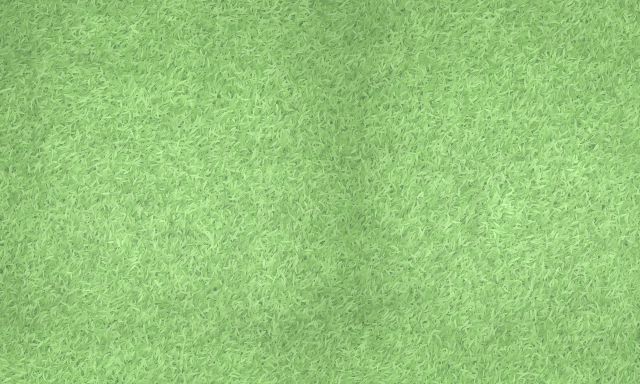
Reproduce this texture procedurally as a Shadertoy shader.

```glsl
// Short, pale green turf seen from above, under soft uneven light.
// Layers of jittered, tapered blades are stacked from dark roots to light tips,
// then shaded by broad panels whose edges fall off into shade.

const int LAYERS = 8;
const float CELL = 0.0135;          // blade spacing, in canvas heights
const vec3 ROOT = vec3(0.40, 0.56, 0.35);
const vec3 LEAF = vec3(0.56, 0.78, 0.435);
const vec3 TIP = vec3(0.71, 0.89, 0.59);
const vec3 DRY = vec3(0.61, 0.77, 0.52);

float hash(vec2 p) {
    vec3 q = fract(vec3(p.xyx) * 0.1031);
    q += dot(q, q.yzx + 33.33);
    return fract((q.x + q.y) * q.z);
}

float valueNoise(vec2 p) {
    vec2 cell = floor(p), f = fract(p);
    f = f * f * (3.0 - 2.0 * f);
    float low = mix(hash(cell), hash(cell + vec2(1.0, 0.0)), f.x);
    float high = mix(hash(cell + vec2(0.0, 1.0)), hash(cell + 1.0), f.x);
    return mix(low, high, f.y);
}

// Piecewise ramp from shaded root through leaf to pale tip
vec3 grassColor(float tone, float dryness) {
    vec3 color = mix(ROOT, LEAF, clamp(tone * 2.0, 0.0, 1.0));
    color = mix(color, TIP, clamp(tone * 2.0 - 1.0, 0.0, 1.0));
    return mix(color, DRY * (0.72 + 0.5 * tone), dryness);
}

// x: coverage of a tapered blade, y: position from base (0) to tip (1)
vec2 blade(vec2 p, float angle, float halfLength, float halfWidth, float bend, float aa) {
    vec2 dir = vec2(cos(angle), sin(angle));
    vec2 q = vec2(dot(p, dir), dot(p, vec2(-dir.y, dir.x)));
    float along = clamp(q.x / halfLength, -1.0, 1.0);
    q.y -= bend * halfLength * (along * along - 0.4);
    q.x -= along * halfLength;
    float width = halfWidth * (1.0 - 0.65 * along * along);
    float cover = 1.0 - smoothstep(-0.6 * aa, 0.6 * aa, length(q) - width);
    return vec2(cover, 0.5 + 0.5 * along);
}

// Paint one jittered grid of blades over the colour below it
vec3 bladeLayer(vec3 color, vec2 p, float height, float seed, float aa) {
    vec2 g = p / CELL + seed * vec2(17.37, 9.71);
    vec2 home = floor(g);
    float lean = 0.85 + 0.9 * (valueNoise(p * 5.0) - 0.5);
    for (int y = -1; y <= 1; y++)
    for (int x = -1; x <= 1; x++) {
        vec2 id = home + vec2(x, y);
        vec2 key = id + seed * 61.0;
        vec2 center = id + vec2(hash(key), hash(key + 23.7));
        float spread = hash(key + 51.3) + hash(key + 77.9) - 1.0;
        float angle = lean + 1.7 * spread;
        float halfLength = CELL * mix(0.5, 0.95, hash(key + 101.1));
        float halfWidth = mix(0.0017, 0.0029, hash(key + 131.9));
        float bend = 0.5 * (hash(key + 151.7) - 0.5);
        vec2 b = blade((g - center) * CELL, angle, halfLength, halfWidth, bend, aa);
        float tone = 0.45 * height + 0.66 * hash(key + 171.3) - 0.06;
        tone += 0.16 * (b.y - 0.5);
        float dryness = 0.55 * smoothstep(0.55, 1.0, hash(key + 191.9));
        color = mix(color, grassColor(tone, dryness), b.x);
    }
    return color;
}

// Shade gathered around repeating vertical panel edges
float panelShade(float x, float offset, float width) {
    float edge = 0.5 - abs(fract((x - offset) / width) - 0.5);
    return exp(-edge * edge * 42.0);
}

float turfLight(vec2 uv) {
    float upper = 1.015 + 0.025 * exp(-pow((uv.y - 0.45) / 0.25, 2.0));
    upper -= 0.055 * smoothstep(0.65, 1.0, uv.y);
    upper -= 0.035 * (1.0 - smoothstep(0.15, 0.32, uv.y));
    upper -= 0.095 * panelShade(uv.x, 0.0, 0.545);
    float strip = 0.975 - 0.065 * panelShade(uv.x, -0.05, 0.545);
    strip += 0.03 * (1.0 - smoothstep(0.0, 0.15, uv.y));
    return mix(strip, upper, smoothstep(0.146, 0.156, uv.y));
}

void mainImage(out vec4 fragColor, in vec2 fragCoord) {
    vec2 uv = fragCoord / iResolution.xy;
    vec2 p = fragCoord / iResolution.y;
    float aa = 1.0 / iResolution.y;

    // Blades, from the roots upwards
    vec3 color = ROOT;
    for (int i = 0; i < LAYERS; i++) {
        float height = float(i) / float(LAYERS - 1);
        color = bladeLayer(color, p, height, float(i) + 1.0, aa);
    }

    // Small tufts and hollows, then the broad light
    float tufts = valueNoise(p * 34.0) + 0.7 * valueNoise(p * 13.0 + 5.0) - 0.85;
    color *= turfLight(uv) * (1.0 + 0.06 * tufts);

    // Pale haze in the brighter middle of the panels
    float haze = exp(-pow((uv.y - 0.4) / 0.28, 2.0)) * (1.0 - panelShade(uv.x, 0.0, 0.545));
    color += vec3(0.018, 0.005, 0.025) * (haze - 0.35);
    fragColor = vec4(clamp(color, 0.0, 1.0), 1.0);
}
```
